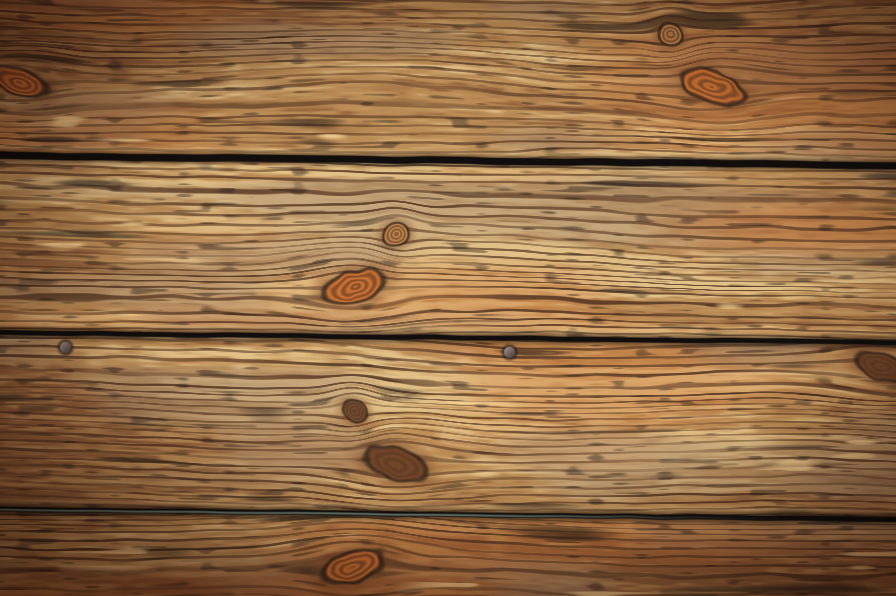
A Shadertoy shader for this texture:

```glsl
// Four weathered wooden planks, slightly tilted, split by dark seams.
// Stretched noise and a warped sine make the grain, which flows around
// oval ringed knots; nails, cracks, pale flakes and a vignette add wear.

const float PITCH = 0.297;   // plank height
const float SLOPE = 0.011;   // tilt of the seams
const float PI = 3.14159;

const vec3 INK   = vec3(0.10, 0.08, 0.07);
const vec3 DARK  = vec3(0.31, 0.20, 0.13);
const vec3 BROWN = vec3(0.54, 0.36, 0.22);
const vec3 GOLD  = vec3(0.68, 0.51, 0.31);
const vec3 PALE  = vec3(0.82, 0.70, 0.49);
const vec3 GRAY  = vec3(0.61, 0.51, 0.40);
const vec3 RUST  = vec3(0.74, 0.41, 0.18);
const vec3 TEAL  = vec3(0.42, 0.49, 0.45);

float hash(vec2 p) {
    return fract(sin(dot(p, vec2(127.1, 311.7))) * 43758.55);
}

float noise(vec2 p) {
    vec2 i = floor(p), f = fract(p);
    f = f * f * (3.0 - 2.0 * f);
    return mix(mix(hash(i), hash(i + vec2(1, 0)), f.x),
               mix(hash(i + vec2(0, 1)), hash(i + vec2(1, 1)), f.x), f.y);
}

// Knot centre on a plank: 0 is small, 1 is a large oval, 2 sits at the rim
vec2 knotCenter(float id, float k) {
    float top = step(1.5, id);
    float side = -cos(PI * id);
    vec2 pair = vec2(mix(0.63, 1.16, top) + (0.5 - k) * 0.07 * side,
                     0.58 - 0.30 * k + 0.15 * top + 0.42 * step(id, -0.5));
    vec2 rim = vec2(mix(1.48, 0.03, top), mix(0.86, 0.42, top));
    vec2 c = k > 1.5 ? rim : pair;
    return vec2(c.x, c.y * PITCH);
}

vec2 knotSize(float k) {
    return k < 0.5 ? vec2(0.021, 0.018) : vec2(0.050, 0.025) - 0.004 * (k - 1.0);
}

bool hasKnot(float id, float k) {
    return k < 0.5 ? id > -0.5 : (k < 1.5 || mod(id, 2.0) < 0.5);
}

vec2 rotate(vec2 p, float a) {
    return vec2(cos(a) * p.x + sin(a) * p.y, cos(a) * p.y - sin(a) * p.x);
}

// Grain height, pushed outward around every knot of the plank
float grainHeight(vec2 p, float id) {
    float u = p.y + 0.035 * noise(vec2(p.x * 2.2 + id * 7.3, p.y * 7.0));
    for (float k = 0.0; k < 3.0; k++) {
        if (!hasKnot(id, k)) continue;
        vec2 d = p - knotCenter(id, k);
        vec2 e = d / (knotSize(k) * vec2(2.1, 2.4));
        u -= 0.75 * d.y * exp(-dot(e, e));
    }
    return u;
}

vec3 woodColor(vec2 p, float u, float id, float glow) {
    float seed = id * 13.7;
    float broad = noise(vec2(p.x * 1.8 + seed, u * 16.0));
    float streak = noise(vec2(p.x * 5.0 + seed, u * 110.0));
    float fiber = noise(vec2(p.x * 32.0 + seed, u * 230.0));
    float tone = 0.42 + 0.5 * (broad - 0.5) + 0.45 * (streak - 0.5)
               + 0.35 * (fiber - 0.5) + 0.28 * glow;
    vec3 col = mix(BROWN, GOLD, smoothstep(0.15, 0.5, tone));
    col = mix(col, PALE, smoothstep(0.5, 0.9, tone));
    col = mix(col, GRAY, 0.5 * smoothstep(0.45, 0.8, noise(p * vec2(4.0, 18.0) + seed)));
    col = mix(col, RUST, 0.35 * smoothstep(0.5, 0.85, noise(p * vec2(2.0, 9.0) - seed)));

    // Growth lines of uneven spacing and strength
    float phase = u * 72.0 + 2.2 * noise(vec2(seed, u * 22.0))
                + 0.35 * noise(vec2(p.x * 14.0, u * 60.0));
    float line = smoothstep(0.35, 0.95, sin(2.0 * PI * phase));
    float strength = 0.25 + 0.7 * noise(vec2(p.x * 3.5 + seed, u * 45.0));
    col = mix(col, DARK, line * strength);

    // Short pores, long cracks and pale worn flakes
    float pore = smoothstep(0.72, 0.95, noise(vec2(p.x * 26.0, u * 170.0 + seed)));
    float crack = smoothstep(0.82, 0.95, noise(vec2(p.x * 4.5 - seed, u * 62.0)));
    float flake = smoothstep(0.84, 0.96, noise(vec2(p.x * 9.0, p.y * 85.0 - seed)))
                * smoothstep(0.6, 0.8, noise(p * vec2(3.0, 10.0) + seed * 2.0));
    col = mix(col, INK, 0.4 * pore + 0.55 * crack * (1.0 - pore));
    return mix(col, PALE * 1.12, 0.8 * flake);
}

vec3 addKnots(vec3 col, vec2 p, float id) {
    float charred = 1.0 - step(0.5, abs(id));
    for (float k = 0.0; k < 3.0; k++) {
        if (!hasKnot(id, k)) continue;
        vec2 d = rotate(p - knotCenter(id, k), -0.3 * cos(PI * id));
        float r = length(d / knotSize(k)) + 0.3 * (noise(p * 45.0) - 0.5);
        float ring = 0.5 + 0.5 * sin(r * 19.0 + 3.0 * noise(p * 60.0));
        vec3 core = mix(mix(RUST, GOLD, step(k, 0.5) * 0.7), DARK, 0.75 * charred);
        core = mix(core, DARK, 0.6 * ring);
        col = mix(col, mix(DARK, RUST, 0.35), 0.45 * smoothstep(1.9, 0.9, r));
        col = mix(col, core, smoothstep(1.1, 0.85, r));
        col = mix(col, INK, 0.6 * smoothstep(0.2, 0.0, abs(r - 1.02)));
    }
    return col;
}

vec3 addNails(vec3 col, vec2 p, float px) {
    for (float k = 0.0; k < 3.0; k++) {
        vec2 d = p - vec2(0.11 + 0.745 * k, 0.92 * PITCH);
        float r = length(d);
        col = mix(col, INK, 0.7 * smoothstep(0.017, 0.009, r));
        vec3 metal = vec3(0.42, 0.37, 0.35) + 9.0 * (d.y - d.x);
        col = mix(col, metal, smoothstep(px, -px, r - 0.0095));
    }
    return col;
}

void mainImage(out vec4 fragColor, in vec2 fragCoord) {
    float px = 1.0 / iResolution.y;
    vec2 uv = fragCoord / iResolution.xy, pos = fragCoord * px;
    float q = (pos.y + SLOPE * pos.x - 0.145) / PITCH;
    float id = floor(q);
    vec2 p = vec2(pos.x, fract(q) * PITCH);

    vec2 away = (uv - vec2(0.54, 0.53)) * vec2(1.0, 1.05);
    float glow = 1.0 - smoothstep(0.1, 0.6, length(away));
    vec3 col = woodColor(p, grainHeight(p, id), id, glow);
    col = addKnots(col, p, id);
    if (abs(id) < 0.5) col = addNails(col, p, px);

    // Seams: lit lip above, shade around, dark gap, teal lining in the lowest
    float n = floor(q + 0.5);
    float s = (q - n) * PITCH + 0.002 * (noise(vec2(pos.x * 18.0, n)) - 0.5);
    float halfGap = 0.0042 + 0.0018 * step(1.5, n);
    col = mix(col, PALE, 0.35 * smoothstep(0.007, 0.0, abs(s - 0.013)));
    col *= 1.0 - 0.4 * smoothstep(0.016, 0.004, abs(s));
    col = mix(col, INK * 0.6, smoothstep(px, -px, abs(s) - halfGap));
    float lining = (1.0 - step(0.5, abs(n))) * smoothstep(1.4, 0.7, pos.x);
    col = mix(col, TEAL, 0.8 * lining * smoothstep(px, -px, abs(s + 0.001) - 0.0018));

    // Vignette, warmer toward the rim
    float rim = smoothstep(0.32, 0.78, length(away));
    col *= mix(vec3(1.08), vec3(0.52, 0.42, 0.36), rim);
    fragColor = vec4(clamp(col, 0.0, 1.0), 1.0);
}
```
